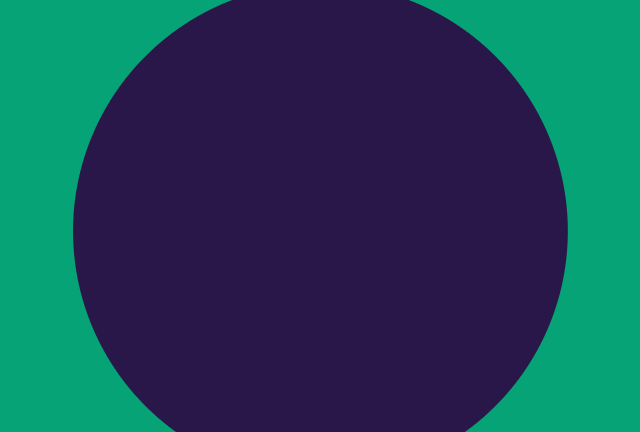
A WebGL 2 fragment shader for this background:

```glsl
#version 300 es
precision highp float;
// Draws one large dark violet disc on a flat green field.
// The disc is a signed distance function in units of the canvas height;
// it runs past the top and bottom edges, and its rim is smoothed.

#define DISC_CENTER vec2(0.001, -0.035)
#define DISC_RADIUS 0.5727
#define FIELD_COLOR vec3(0.02, 0.64, 0.46)
#define DISC_COLOR vec3(0.16, 0.09, 0.29)

uniform vec2 u_resolution;
out vec4 fragColor;

float circleDistance(vec2 point, vec2 center, float radius) {
    return length(point - center) - radius;
}

// Coverage of a shape, with an edge one pixel wide.
float coverage(float signedDistance, float pixelSize) {
    return clamp(0.5 - signedDistance / pixelSize, 0.0, 1.0);
}

void main() {
    // Canvas coordinates: origin in the middle, height of one.
    float pixelSize = 1.0 / u_resolution.y;
    vec2 point = (gl_FragCoord.xy - 0.5 * u_resolution) * pixelSize;

    float disc = coverage(circleDistance(point, DISC_CENTER, DISC_RADIUS), pixelSize);
    fragColor = vec4(mix(FIELD_COLOR, DISC_COLOR, disc), 1.0);
}
```
